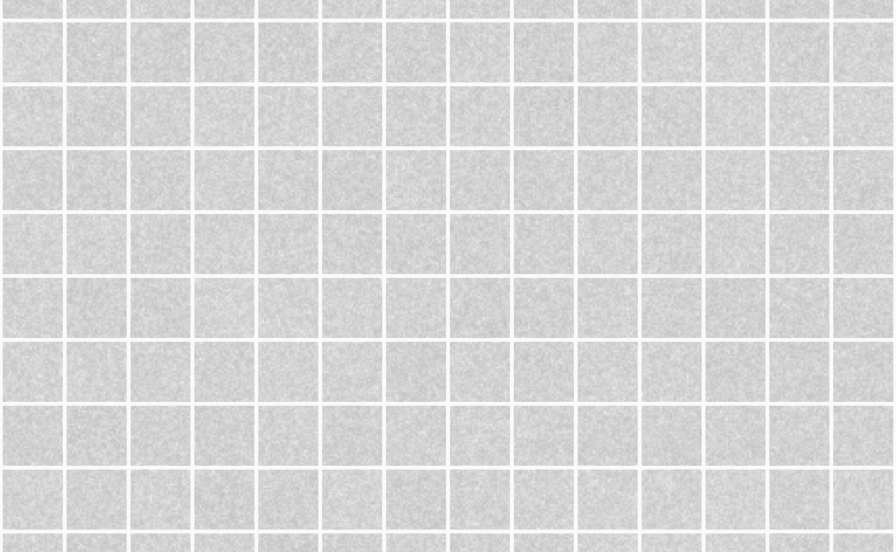
This pattern is drawn by a Shadertoy shader. Its source:

```glsl
const float TILE_PITCH = 0.0713;     // canvas widths per repeat
const float GROUT_WIDTH = 0.0043;
const float CORNER_RADIUS = 0.0012;
const float EDGE_SOFTNESS = 0.0008;
const float EDGE_WOBBLE = 0.0004;
const float WOBBLE_FREQ = 130.0;
const float FINE_FREQ = 430.0;
const float COARSE_FREQ = 190.0;
const float FINE_GRAIN = 0.075;
const float COARSE_GRAIN = 0.045;
const float SPECK_LIGHT = 0.045;
const float TILE_VARIATION = 0.014;
const vec3 TILE_COLOR = vec3(0.822);
const vec3 GROUT_COLOR = vec3(0.98);

float hash(vec2 p) {
    vec3 q = fract(vec3(p.xyx) * 0.1031);
    q += dot(q, q.yzx + 33.33);
    return fract((q.x + q.y) * q.z);
}

float valueNoise(vec2 p) {
    vec2 cell = floor(p);
    vec2 f = fract(p);
    f = f * f * (3.0 - 2.0 * f);
    float low = mix(hash(cell), hash(cell + vec2(1.0, 0.0)), f.x);
    float high = mix(hash(cell + vec2(0.0, 1.0)), hash(cell + 1.0), f.x);
    return mix(low, high, f.y);
}

float roundedBox(vec2 p, float halfSize, float radius) {
    vec2 d = abs(p) - halfSize + radius;
    return length(max(d, 0.0)) + min(max(d.x, d.y), 0.0) - radius;
}

vec3 tileSurface(vec2 p, vec2 id) {
    vec2 grainPos = p + 2.0;
    float fine = valueNoise(grainPos * FINE_FREQ);
    float coarse = valueNoise(grainPos * COARSE_FREQ + 71.0);
    float speck = smoothstep(0.72, 0.98, valueNoise(grainPos * FINE_FREQ * 0.8 + 37.0));
    float shade = FINE_GRAIN * (fine - 0.5) + COARSE_GRAIN * (coarse - 0.5);
    shade += SPECK_LIGHT * speck + TILE_VARIATION * (hash(id + 53.0) - 0.5);
    return TILE_COLOR + shade;
}

void mainImage(out vec4 fragColor, in vec2 fragCoord) {
    // Grid lines cross at the centre of the canvas
    vec2 p = (fragCoord - 0.5 * iResolution.xy) / iResolution.x;
    vec2 id = floor(p / TILE_PITCH);
    vec2 local = p - (id + 0.5) * TILE_PITCH;

    // Square tile with a slightly uneven edge
    float dist = roundedBox(local, 0.5 * (TILE_PITCH - GROUT_WIDTH), CORNER_RADIUS);
    dist += EDGE_WOBBLE * (valueNoise((p + 2.0) * WOBBLE_FREQ) - 0.5);
    float blur = max(EDGE_SOFTNESS, 0.75 / iResolution.x);
    float grout = smoothstep(-blur, blur, dist);

    vec3 color = mix(tileSurface(p, id), GROUT_COLOR, grout);
    fragColor = vec4(color, 1.0);
}
```
